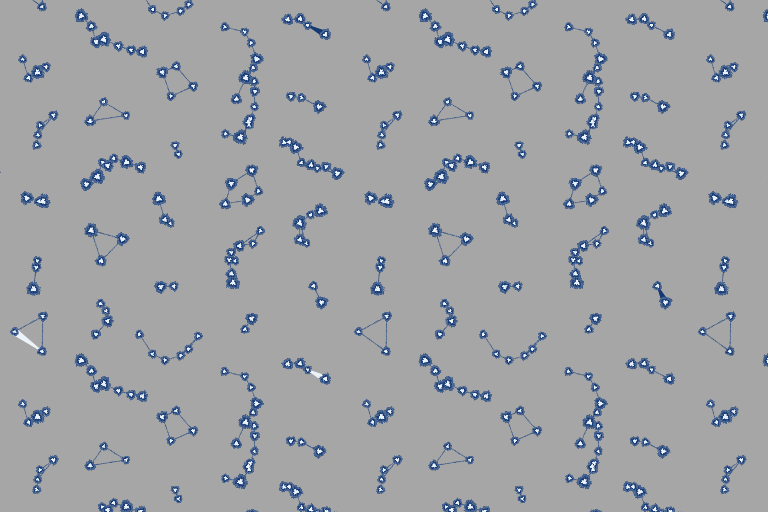
This pattern is drawn by a WebGL 2 fragment shader. Its source:

```glsl
#version 300 es
precision highp float;
// Repeating tile of hand-inked blue constellations on plain grey.

uniform vec2 u_resolution;
out vec4 outColor;

const vec3 GREY = vec3(0.65);
const vec3 NAVY = vec3(0.08, 0.22, 0.45);
const vec3 STEEL = vec3(0.37, 0.47, 0.62);
const vec3 PALE = vec3(0.92, 0.95, 0.98);
const float CELLS = 5.0; // constellations along each side of a tile

float hash(float n) { return fract(sin(n * 127.1 + 3.7) * 43758.5); }

// Layered sines that roughen the ink
float grain(vec2 p) {
  return sin(p.x * 2.3 + 1.7 * sin(p.y * 1.6)) * sin(p.y * 2.1 + 1.9 * sin(p.x * 1.3));
}

// Star i of n, relative to the middle of its constellation
vec2 starAt(float i, float n, bool ring, float seed) {
  vec2 jitter = vec2(hash(seed + i * 1.71), hash(seed + i * 2.37 + 5.0)) - 0.5;
  float turn = 6.2832 * hash(seed + 0.4);
  if (ring) {
    float a = 6.2832 * i / n + turn;
    return vec2(cos(a) * 18.0, sin(a) * 15.0) + 13.0 * jitter;
  }
  float halfLength = n * mix(3.0, 5.2, hash(seed + 0.6));
  float t = 2.0 * i / (n - 1.0) - 1.0;
  float bend = 1.6 * hash(seed + 0.8) - 0.8;
  vec2 p = halfLength * vec2(t, bend * (t * t - 0.4)) + 11.0 * jitter;
  return mat2(cos(turn), sin(turn), -sin(turn), cos(turn)) * p;
}

// Distance to a segment, and how far along it the nearest point lies
vec2 segment(vec2 p, vec2 a, vec2 b) {
  vec2 ab = b - a;
  float h = clamp(dot(p - a, ab) / max(dot(ab, ab), 0.001), 0.0, 1.0);
  return vec2(length(p - a - ab * h), h);
}

void main() {
  // Canvas is 2.23 tiles wide and 1.486 tiles high; a tile is 345 units
  vec2 q = gl_FragCoord.xy / u_resolution * vec2(2.233, 1.486) * CELLS;
  float cellSize = 345.0 / CELLS;
  float aa = 1.486 * 345.0 / u_resolution.y;

  float link = 0.0, wedge = 0.0, star = 9.0, starRadius = 5.0, fleck = 0.0;
  vec3 wedgeColor = PALE;

  for (int dx = -1; dx <= 1; dx++)
  for (int dy = -1; dy <= 1; dy++) {
    // Staggered columns, wrapped so each tile repeats exactly
    float column = floor(q.x) + float(dx);
    float shift = mod(column * 2.0, CELLS) / CELLS;
    vec2 cell = vec2(column, floor(q.y - shift) + float(dy));
    vec2 id = mod(cell, CELLS);
    float seed = 7.3 * id.x + 41.9 * id.y + 2.0;
    vec2 drift = 0.24 * (vec2(hash(seed + 0.1), hash(seed + 0.2)) - 0.5);
    vec2 p = (q - cell - 0.5 - vec2(0.0, shift) - drift) * cellSize;
    if (length(p) > 62.0) continue;

    bool ring = hash(seed + 0.3) < 0.27;
    float pick = hash(seed + 0.5);
    float n = ring ? 3.0 + floor(3.0 * pick) : 2.0 + floor(7.0 * pick);
    bool triangleHead = !ring && n > 3.0 && hash(seed + 0.7) < 0.4;
    // A few links are flooded with colour in one repeat only
    float wear = hash(dot(cell, vec2(3.1, 17.3)) + 9.0);

    for (float i = 0.0; i < n; i++) {
      vec2 s = starAt(i, n, ring, seed);
      float parent = i > 0.0 ? i - 1.0 : (ring ? n - 1.0 : (triangleHead ? 2.0 : 0.0));
      vec2 d = segment(p, s, starAt(parent, n, ring, seed));

      // Thin, slightly broken link
      float width = 0.5 + 0.25 * grain(p * 0.8);
      float cover = 1.0 - smoothstep(-0.5, 0.5, (d.x - width) / aa);
      link = max(link, cover * (0.75 + 0.25 * grain(p)));
      if (wear > 0.95 && i == 1.0) {
        wedge = 1.0 - smoothstep(-0.5, 0.5, (d.x - 0.6 - 3.0 * d.y) / aa);
        wedgeColor = wear > 0.975 ? PALE : NAVY;
      }

      // Wobbly blot; the nearest star wins
      vec2 v = p - s;
      float k = hash(seed + i * 3.3 + 1.0);
      float angle = atan(v.y, v.x);
      float wobble = 0.09 * sin(3.0 * angle + 20.0 * k) + 0.06 * sin(7.0 * angle + 50.0 * k);
      float radius = 4.1 + 2.8 * k * k;
      float reach = length(v) / radius + wobble;
      if (reach < star) {
        star = reach;
        starRadius = radius;
        fleck = grain(v + 30.0 * k);
      }
    }
  }

  vec3 color = mix(GREY, mix(NAVY, STEEL, 0.45), link);
  color = mix(color, wedgeColor, wedge);

  // Scribbled rings around a bare pale centre
  float scribble = 0.5 + 0.5 * sin(star * 11.0 + 1.5 * fleck - 1.0);
  vec3 ink = mix(NAVY, STEEL, 0.75 * scribble + 0.2 * max(fleck, 0.0));
  float soft = aa / starRadius;
  ink = mix(PALE, ink, smoothstep(-0.5, 0.5, (star - 0.36 + 0.05 * fleck) / soft));
  float blot = 1.0 - smoothstep(-0.6, 0.6, (star - 1.0 + 0.12 * fleck) / soft);
  outColor = vec4(mix(color, ink, blot), 1.0);
}
```
